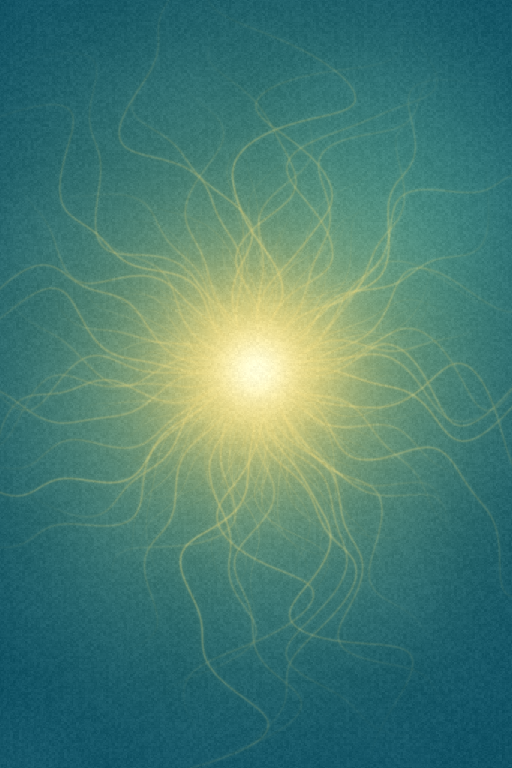
Write a WebGL 1 fragment shader that draws this background.

```glsl
precision highp float;
uniform vec2 u_resolution;

const float PI = 3.14159265;
const float FILAMENTS = 170.0;
const float BOLD = 54.0;

float hash(float n) {
  return fract(sin(n * 127.1) * 43758.5453);
}

float hash2(vec2 p) {
  return fract(sin(dot(p, vec2(127.1, 311.7))) * 43758.5453);
}

float valueNoise(vec2 p) {
  vec2 cell = floor(p);
  vec2 f = fract(p);
  f = f * f * (3.0 - 2.0 * f);
  float low = mix(hash2(cell), hash2(cell + vec2(1.0, 0.0)), f.x);
  float high = mix(hash2(cell + vec2(0.0, 1.0)), hash2(cell + 1.0), f.x);
  return mix(low, high, f.y);
}

// Brightness of one wavy strand that leaves the core at its own angle
float filament(float id, float r, float angle, float pixel) {
  float bold = step(id, BOLD - 0.5);
  float start = id * 2.399963 + 0.3 * hash(id + 3.1);
  float sway = mix(0.10, 0.24, hash(id + 11.7));
  float freq = mix(7.0, 17.0, hash(id + 23.3));
  float phase = 2.0 * PI * hash(id + 37.9);
  float curl = 0.05 * sin(r * 29.0 + phase * 3.0);

  float bend = sway * sin(r * freq + phase) + curl;
  float slope = sway * freq * cos(r * freq + phase) + 1.45 * cos(r * 29.0 + phase * 3.0);
  float turn = mod(angle - start - bend + PI, 2.0 * PI) - PI;
  float dist = r * abs(turn) / sqrt(1.0 + r * r * slope * slope);

  float reach = mix(mix(0.25, 0.55, hash(id + 51.3)), mix(0.5, 0.95, hash(id + 61.7)), bold);
  reach *= mix(0.8, 1.05, abs(sin(start)));
  float fade = 1.0 - smoothstep(reach * 0.25, reach, r);
  float width = max(mix(0.0017, 0.0024, bold), pixel * 0.65);
  float line = exp(-dist * dist / (width * width));
  float halo = 0.16 * exp(-dist / 0.009);
  return (line + halo) * fade * mix(0.25, 0.65, bold) * mix(0.5, 1.0, hash(id + 71.9));
}

void main() {
  vec2 p = (gl_FragCoord.xy - 0.5 * u_resolution) / u_resolution.x;
  vec2 q = p - vec2(0.0, 0.027);
  float r = length(q);
  float angle = atan(q.y, q.x);

  // Teal field with darker corners and a lighter upper right
  float shade = smoothstep(0.25, 0.95, length(q * vec2(1.15, 1.0)) - 0.07 * q.y);
  vec3 color = mix(vec3(0.23, 0.48, 0.46), vec3(0.07, 0.33, 0.40), shade);
  vec2 lift = p - vec2(0.30, 0.32);
  color += vec3(0.04, 0.07, 0.05) * exp(-dot(lift, lift) / 0.10);
  color += 0.03 * (valueNoise(p * 7.0 + 4.0) - 0.5);

  // Golden glow
  float glow = exp(-pow(r / 0.23, 1.65));
  color = mix(color, vec3(0.93, 0.84, 0.46), glow);

  // Strands
  float strands = 0.0;
  for (float i = 0.0; i < FILAMENTS; i++) {
    strands += filament(i, r, angle, 1.0 / u_resolution.x);
  }
  strands *= smoothstep(0.03, 0.14, r) * mix(0.65, 1.0, exp(-r * 2.0));
  color = mix(color, vec3(0.94, 0.86, 0.50), 0.8 * (1.0 - exp(-strands)));

  // White-hot core
  color = mix(color, vec3(0.98, 0.90, 0.56), 0.7 * exp(-r * r / 0.018));
  color = mix(color, vec3(1.0, 0.99, 0.84), exp(-r * r / 0.0045));

  // Film grain
  float grain = hash2(floor(p * 342.0)) + hash2(floor(p * 171.0) + 9.0) - 1.0;
  color += 0.035 * grain;
  gl_FragColor = vec4(clamp(color, 0.0, 1.0), 1.0);
}
```
